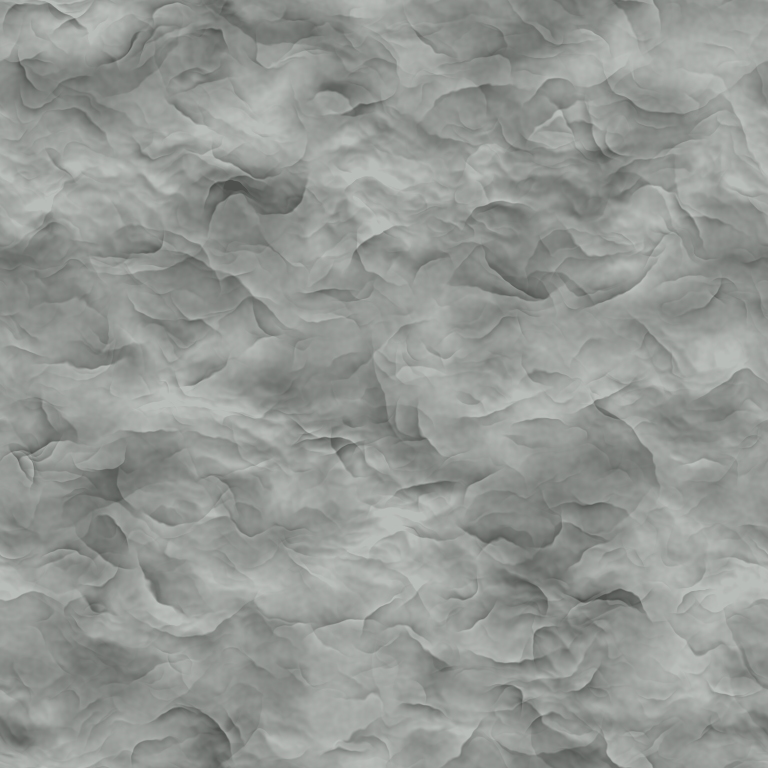
Give the GLSL for this texture, as a three.js fragment shader.

```glsl
// Crumpled grey sheet: soft cloudy tone, folded relief lit from above and
// scattered short creases, each a sharp edge with a shadow and a thin glint.
// All noise and all scatter cells wrap on whole periods, so the square tiles.
varying vec2 vUv;

const vec3 SHADOW_GREY = vec3(0.410, 0.423, 0.410);
const vec3 LIGHT_GREY = vec3(0.670, 0.684, 0.670);
const vec2 LIGHT_DIRECTION = vec2(0.35, 0.94);
const float EDGE_SOFTNESS = 0.0018;

vec2 hash2(vec2 cell, float seed) {
  vec3 p = fract(vec3(cell.xyx + seed * 1.37) * vec3(0.1031, 0.1030, 0.0973));
  p += dot(p, p.yzx + 33.33);
  return fract((p.xx + p.yz) * p.zy);
}

vec2 wrapCell(vec2 cell, vec2 period) {
  return floor(mod(cell + 0.5, period));
}

// Gradient noise that repeats after the given number of cells.
float cornerSlope(vec2 cell, vec2 offset, vec2 period, float seed) {
  float angle = 6.28319 * hash2(wrapCell(cell, period), seed).x;
  return dot(vec2(cos(angle), sin(angle)), offset);
}

float gradientNoise(vec2 p, vec2 period, float seed) {
  vec2 i = floor(p);
  vec2 f = p - i;
  vec2 w = f * f * f * (f * (f * 6.0 - 15.0) + 10.0);
  vec2 e = vec2(1.0, 0.0);
  float low = mix(cornerSlope(i, f, period, seed),
                  cornerSlope(i + e.xy, f - e.xy, period, seed), w.x);
  float high = mix(cornerSlope(i + e.yx, f - e.yx, period, seed),
                   cornerSlope(i + e.xx, f - e.xx, period, seed), w.x);
  return mix(low, high, w.y);
}

float fbm(vec2 uv, vec2 period, float seed) {
  float sum = 0.0;
  float amplitude = 1.0;
  for (int octave = 0; octave < 5; octave++) {
    sum += amplitude * gradientNoise(uv * period, period, seed);
    period *= 2.0;
    amplitude *= 0.5;
    seed += 11.0;
  }
  return sum;
}

// Height with rounded folds along the zero lines of the noise.
float foldedHeight(vec2 uv, vec2 period, float seed) {
  float sum = 0.0;
  float amplitude = 1.0;
  for (int octave = 0; octave < 3; octave++) {
    float n = gradientNoise(uv * period, period, seed);
    sum += amplitude * sqrt(n * n + 0.003);
    period *= 2.0;
    amplitude *= 0.36;
    seed += 5.0;
  }
  return sum;
}

float foldedSlope(vec2 uv, vec2 period, vec2 direction, float seed) {
  float stepSize = 0.004;
  return (foldedHeight(uv + direction * stepSize, period, seed)
        - foldedHeight(uv, period, seed)) / stepSize;
}

// One crease: shadow fading off one side of a bent line, glint on the other.
float crease(vec2 q, float angle, float bend, float facing, float softness) {
  float c = cos(angle);
  float s = sin(angle);
  vec2 local = vec2(c * q.x + s * q.y, c * q.y - s * q.x);
  float fade = max(0.0, 1.0 - dot(q, q));
  float side = facing * (local.y + bend * local.x * local.x);
  float edge = smoothstep(-softness, softness, side);
  float shadow = (1.0 - edge) * exp(-abs(side) / 0.2);
  float glint = edge * exp(-abs(side) / 0.1);
  return fade * fade * (0.55 * glint - shadow);
}

float scatteredCreases(vec2 uv, float cells, float seed) {
  vec2 p = uv * cells;
  float tone = 0.0;
  for (int y = -1; y <= 1; y++) {
    for (int x = -1; x <= 1; x++) {
      vec2 cell = floor(p) + vec2(float(x), float(y));
      vec2 id = wrapCell(cell, vec2(cells));
      vec2 center = cell + hash2(id, seed);
      vec2 shape = hash2(id, seed + 17.0);
      vec2 kind = hash2(id, seed + 41.0);
      float angle = mix(-1.1, 0.8, shape.x);
      float facing = kind.x < 0.6 ? 1.0 : -1.0;
      tone += pow(kind.y, 3.0) * crease(p - center, angle, shape.y * 1.8 - 0.9,
                                        facing, EDGE_SOFTNESS * cells);
    }
  }
  return tone;
}

void main() {
  // Bend the sheet so that folds and creases run unevenly.
  vec2 warp = vec2(fbm(vUv, vec2(7.0), 3.0), fbm(vUv, vec2(7.0), 71.0));
  vec2 uv = vUv + 0.028 * warp;

  // Broad clouds, then relief that is stronger in some regions.
  float tone = 0.235 * fbm(uv, vec2(5.0, 7.0), 23.0);
  float roughness = smoothstep(-0.3, 0.5, fbm(vUv, vec2(5.0, 6.0), 131.0));
  tone += mix(0.0008, 0.0046, roughness)
        * foldedSlope(uv, vec2(10.0, 13.0), LIGHT_DIRECTION, 151.0);

  // Creases in four sizes and a faint grain.
  tone += 0.14 * scatteredCreases(uv, 9.0, 201.0);
  tone += 0.22 * scatteredCreases(uv, 15.0, 251.0);
  tone += 0.20 * scatteredCreases(uv, 23.0, 307.0);
  tone += 0.10 * scatteredCreases(uv, 38.0, 353.0);
  tone += 0.025 * gradientNoise(vUv * 120.0, vec2(120.0), 397.0);

  float level = clamp(0.73 + tone / 0.26, -0.4, 1.22);
  gl_FragColor = vec4(mix(SHADOW_GREY, LIGHT_GREY, level), 1.0);
}
```
